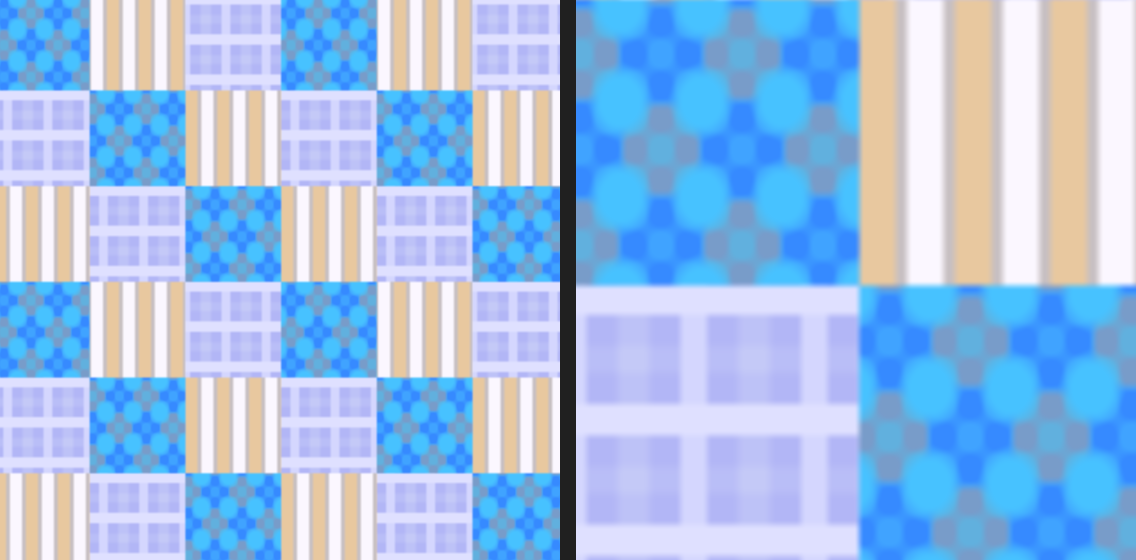
Left: the whole. Right: its middle third, enlarged.
This pattern is drawn by a three.js fragment shader. Its source:

```glsl
// Patchwork of square cloth patches in three diagonal runs: blue argyle,
// tan and white stripes, and lavender plaid. Each patch is drawn from
// periodic distances in its own coordinates, and seams are blended softly.
varying vec2 vUv;

const float PI = 3.14159265;
const float PATCH_SIZE = 0.1709;           // side of a patch on the canvas
const vec2 GRID_SHIFT = vec2(0.063, 0.055);
const float SEAM_BLUR = 0.018;             // in patch widths

// Distance to the nearest whole number, from 0 to 0.5.
float toNearest(float x) {
  return abs(fract(x + 0.5) - 0.5);
}

// Soft step centred on an edge.
float softStep(float edge, float blur, float x) {
  return smoothstep(edge - blur, edge + blur, x);
}

// Diamond lattice: alternating blue and teal nodes with cyan spots between.
vec3 argyle(vec2 p, float shift) {
  const vec3 royal = vec3(0.21, 0.54, 1.0);
  const vec3 azure = vec3(0.25, 0.64, 1.0);
  const vec3 teal = vec3(0.38, 0.69, 0.87);
  const vec3 mauve = vec3(0.47, 0.61, 0.79);
  const vec3 cyan = vec3(0.28, 0.76, 1.0);

  vec2 q = (p - vec2(shift, 0.527)) / vec2(0.282, 0.333);
  float node = cos(PI * q.x) * cos(PI * q.y);
  float check = cos(3.0 * PI * q.x) * cos(3.0 * PI * q.y);
  float fine = softStep(0.0, 0.5, check);
  vec3 color = mix(mix(azure, royal, fine), mix(mauve, teal, fine),
                   softStep(0.08, 0.22, node));
  float spot = 1.0 - softStep(0.33, 0.11, length(fract(q) - 0.5));
  return mix(color, cyan, spot);
}

// Upright tan bands with grey borders on white.
vec3 stripes(vec2 p, float shift) {
  const vec3 tan_ = vec3(0.91, 0.785, 0.625);
  const vec3 grey = vec3(0.78, 0.75, 0.76);
  const vec3 white = vec3(0.985, 0.97, 1.0);

  float d = toNearest(p.x * 3.0 - shift);
  vec3 color = mix(tan_, grey, softStep(0.19, 0.06, d));
  return mix(color, white, softStep(0.31, 0.06, d));
}

// Lavender blocks with darker threads, split by pale bars.
vec3 plaid(vec2 p, float shift) {
  const vec3 pale = vec3(0.875, 0.88, 1.0);
  const vec3 bar = vec3(0.83, 0.84, 0.995);
  const vec3 block = vec3(0.77, 0.79, 0.97);
  const vec3 thread = vec3(0.69, 0.705, 0.965);

  vec2 q = (p - vec2(shift, 0.10)) / 0.42 - vec2(0.39, 0.375);
  vec2 d = vec2(toNearest(q.x), toNearest(q.y));
  float darkX = softStep(0.13, 0.06, d.x);
  float darkY = softStep(0.11, 0.06, d.y);
  vec3 color = mix(block, thread, 0.55 * darkX + 0.35 * darkY);
  color = mix(color, bar, softStep(0.39, 0.045, d.x));
  return mix(color, pale, softStep(0.37, 0.045, d.y));
}

// Picks the cloth by diagonal; every third row has its cloth shifted across.
vec3 patchColor(vec2 cell, vec2 p) {
  float kind = mod(cell.x - cell.y + 9.0, 3.0);
  bool shifted = mod(cell.y + 3.0, 3.0) < 0.5;
  if (kind < 0.5) return argyle(p, shifted ? 0.105 : 0.31);
  if (kind < 1.5) return stripes(p, shifted ? 0.73 : 0.19);
  return plaid(p, shifted ? 0.05 : 0.19);
}

void main() {
  // Patch grid, with rows counted downward.
  vec2 p = vec2(vUv.x, 1.0 - vUv.y) / PATCH_SIZE + GRID_SHIFT;
  vec2 base = floor(p - 0.5);
  vec2 blend = smoothstep(vec2(0.5 - SEAM_BLUR), vec2(0.5 + SEAM_BLUR),
                          fract(p - 0.5));

  // Blend the four patches around the nearest corner.
  vec3 color = vec3(0.0);
  for (int j = 0; j < 2; j++) {
    for (int i = 0; i < 2; i++) {
      vec2 corner = vec2(float(i), float(j));
      vec2 weight = mix(1.0 - blend, blend, corner);
      vec2 cell = base + corner;
      color += weight.x * weight.y * patchColor(cell, p - cell);
    }
  }
  gl_FragColor = vec4(color, 1.0);
}
```
